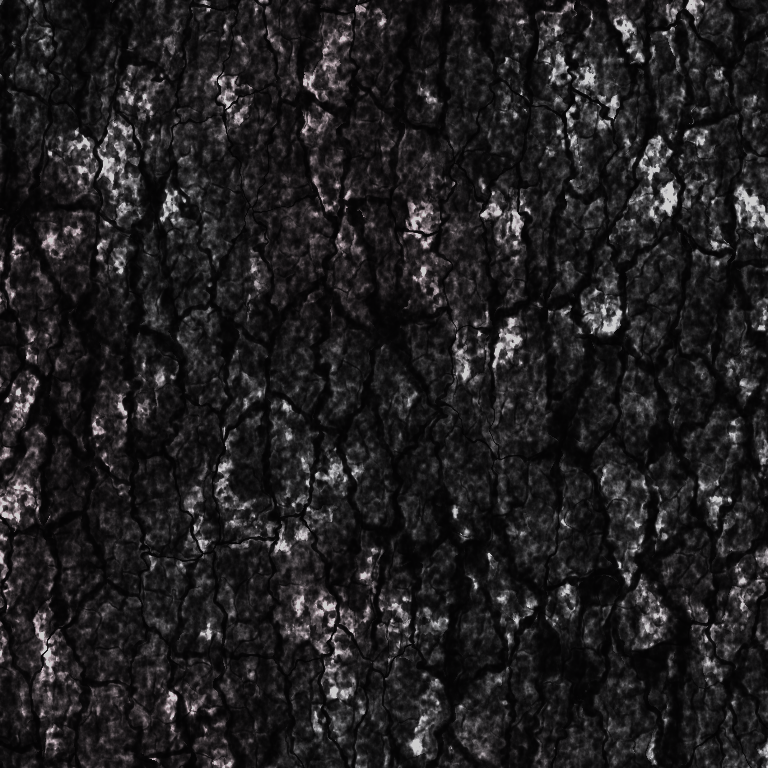
Write a WebGL 1 fragment shader that draws this texture.

```glsl
precision highp float;
uniform vec2 u_resolution;

// Plate layout, in cells per canvas height
const vec2 PLATE_CELLS = vec2(17.0, 7.0);
const vec2 SCALE_CELLS = vec2(38.0, 20.0);
const float WARP_LARGE = 0.050;
const float WARP_SMALL = 0.026;

// Tone, as strengths on a logarithmic scale
const float BASE_TONE = 0.097;
const float CRACK_DEPTH = 1.7;
const float SCALE_CRACK_DEPTH = 0.75;
const float PLATE_VARIATION = 0.55;
const float SCALE_VARIATION = 0.5;
const float ROUGHNESS = 1.9;
const float GRAIN = 3.5;
const float LICHEN = 1.75;
const float HIGHLIGHT_ROLLOFF = 0.45;

// Relief lighting
const vec2 LIGHT_STEP = vec2(-0.0018, 0.0026);
const float RELIEF = 1.0;

const vec3 WARM_TINT = vec3(1.06, 0.96, 1.0);
const vec3 COOL_TINT = vec3(0.99, 0.99, 1.01);
const vec3 BLACK = vec3(0.011, 0.009, 0.011);

float hash(vec2 p) {
  vec3 q = fract(p.xyx * vec3(0.1031, 0.1030, 0.0973));
  q += dot(q, q.yzx + 33.33);
  return fract((q.x + q.y) * q.z);
}

vec2 hash2(vec2 p) {
  return vec2(hash(p), hash(p + 71.7));
}

float noise(vec2 p) {
  vec2 i = floor(p);
  vec2 f = fract(p);
  f = f * f * (3.0 - 2.0 * f);
  return mix(mix(hash(i), hash(i + vec2(1.0, 0.0)), f.x),
             mix(hash(i + vec2(0.0, 1.0)), hash(i + 1.0), f.x), f.y);
}

float fbm(vec2 p) {
  float sum = 0.0;
  float weight = 0.571;
  for (int i = 0; i < 3; i++) {
    sum += weight * noise(p);
    p = mat2(1.6, 1.2, -1.2, 1.6) * p + 19.3;
    weight *= 0.5;
  }
  return sum;
}

// Distance to the cell border (x) and random value of the cell (y);
// borders that run across the trunk come out thinner
vec2 cells(vec2 p) {
  vec2 home = floor(p);
  vec2 nearest = vec2(0.0);
  vec2 second = vec2(0.0);
  vec2 id = home;
  float d1 = 9.0;
  float d2 = 9.0;
  for (int y = -1; y <= 1; y++) {
    for (int x = -1; x <= 1; x++) {
      vec2 cell = home + vec2(float(x), float(y));
      vec2 r = cell + 0.08 + 0.84 * hash2(cell) - p;
      float d = length(r);
      if (d < d1) {
        d2 = d1;
        second = nearest;
        d1 = d;
        nearest = r;
        id = cell;
      } else if (d < d2) {
        d2 = d;
        second = r;
      }
    }
  }
  float upright = abs(normalize(second - nearest).x);
  return vec2((d2 - d1) / mix(0.35, 1.0, upright), hash(id + 5.3));
}

vec2 warp(vec2 p) {
  vec2 q = p * vec2(9.0, 6.0);
  vec2 large = vec2(fbm(q), fbm(q + 40.0)) - 0.5;
  vec2 small = vec2(fbm(p * 46.0), fbm(p * 46.0 + 60.0)) - 0.5;
  return p + WARP_LARGE * large + WARP_SMALL * small;
}

float roughness(vec2 p) {
  return fbm(p * vec2(64.0, 38.0) + 7.0);
}

float height(vec2 p, vec2 plate, vec2 scale) {
  return 0.6 * smoothstep(0.0, 0.35, plate.x)
       + 0.35 * smoothstep(0.0, 0.3, scale.x)
       + 0.8 * roughness(p) + 0.35 * noise(p * 150.0);
}

void main() {
  vec2 p = gl_FragCoord.xy / u_resolution.y;

  // Bark plates, split into smaller scales
  vec2 w = warp(p);
  vec2 plate = cells(w * PLATE_CELLS);
  vec2 scale = cells(w * SCALE_CELLS + 13.0);
  float crackWidth = mix(0.03, 0.36, noise(p * vec2(15.0, 7.0) + 3.0));
  float crack = 1.0 - smoothstep(0.3 * crackWidth, crackWidth, plate.x);
  float scaleCrack = 1.0 - smoothstep(0.02, 0.22, scale.x);
  scaleCrack *= smoothstep(0.3, 0.65, noise(p * 30.0 + 23.0));

  // Slope towards the light
  vec2 lit = p + LIGHT_STEP;
  vec2 wl = warp(lit);
  float slope = height(p, plate, scale)
    - height(lit, cells(wl * PLATE_CELLS), cells(wl * SCALE_CELLS + 13.0));

  // Pale lichen in ragged, upright patches of small flakes
  float patches = fbm(w * vec2(27.0, 15.0) + 31.0)
    + 0.20 * (noise(p * vec2(6.0, 3.5) + 9.0) - 0.5)
    + 0.10 * (plate.y - 0.5) + 0.12 * (scale.y - 0.5);
  float flakes = smoothstep(0.40, 0.58, fbm(p * vec2(125.0, 100.0) + 17.0));
  float lichen = smoothstep(0.57, 0.72, patches) * mix(0.15, 1.0, flakes);
  lichen *= 1.0 - 0.8 * crack;

  // Everything multiplies, so it adds up as logarithms
  float tone = PLATE_VARIATION * (plate.y - 0.5)
    + SCALE_VARIATION * (scale.y - 0.5)
    + ROUGHNESS * (roughness(p) - 0.5)
    + GRAIN * (fbm(p * vec2(165.0, 140.0)) - 0.5)
    + RELIEF * clamp(slope, -0.5, 0.5)
    + LICHEN * lichen
    - CRACK_DEPTH * crack - SCALE_CRACK_DEPTH * scaleCrack;
  float value = BASE_TONE * exp(tone);
  value /= 1.0 + HIGHLIGHT_ROLLOFF * value;

  float warmth = smoothstep(0.3, 0.7, noise(p * 4.5 + 2.0) + 0.3 * (0.5 - p.x));
  vec3 color = BLACK + value * mix(COOL_TINT, WARM_TINT, warmth);
  gl_FragColor = vec4(min(color, 0.8), 1.0);
}
```
